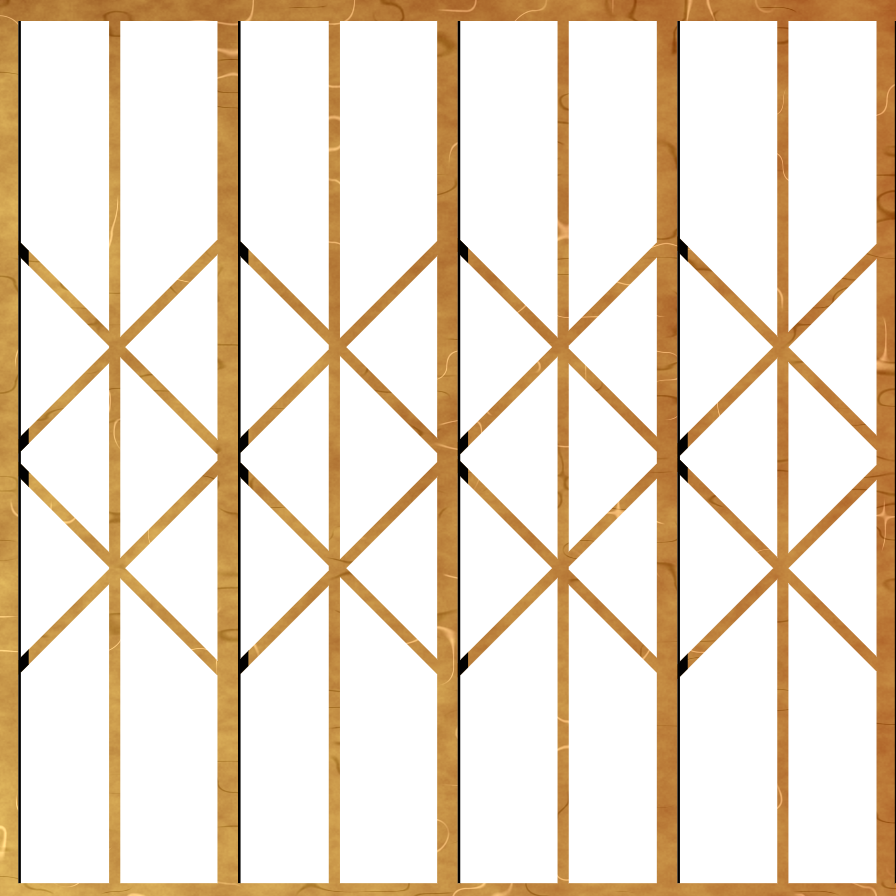
A WebGL 2 fragment shader for this pattern:

```glsl
#version 300 es
precision highp float;

uniform vec2 u_resolution;
out vec4 fragColor;

const float GRID = 768.0; // design units across the canvas
const float PITCH = 188.3; // width of one panel

float hash(vec2 p) {
    vec3 q = fract(p.xyx * vec3(0.1031, 0.1030, 0.0973));
    q += dot(q, q.yzx + 33.33);
    return fract((q.x + q.y) * q.z);
}

float noise(vec2 p) {
    vec2 cell = floor(p), f = fract(p);
    f = f * f * (3.0 - 2.0 * f);
    return mix(mix(hash(cell), hash(cell + vec2(1, 0)), f.x),
               mix(hash(cell + vec2(0, 1)), hash(cell + vec2(1, 1)), f.x), f.y);
}

float fbm(vec2 p) {
    float sum = 0.0, amp = 0.5;
    for (int i = 0; i < 5; i++) {
        sum += amp * noise(p);
        p = mat2(1.6, 1.2, -1.2, 1.6) * p + 7.3;
        amp *= 0.5;
    }
    return sum;
}

// Thin wandering line along the middle level of a noise field
float hairline(vec2 p, float width) {
    return 1.0 - smoothstep(0.0, width, abs(noise(p) - 0.5));
}

// Worn gold leaf: pale at lower left, copper at right, darker along the top
vec3 goldLeaf(vec2 p) {
    vec2 uv = p / GRID;
    float light = 0.47 - 0.38 * uv.x + 0.36 * uv.y * (1.0 - uv.x);
    light += 0.25 * exp(-dot(uv - vec2(0.0, 0.25), uv - vec2(0.0, 0.25)) * 60.0);
    light -= 0.15 * smoothstep(0.12, 0.0, uv.y);
    light += 0.75 * (fbm(p * 0.022) - 0.48);
    light += 0.5 * (fbm(p * vec2(0.09, 0.16)) - 0.48);
    light += 0.12 * (noise(p * 0.6) - 0.5);

    vec3 copper = mix(vec3(0.65, 0.42, 0.18), vec3(0.72, 0.45, 0.20), uv.x);
    vec3 color = mix(copper, vec3(0.86, 0.69, 0.35), clamp(light, -0.35, 1.15));

    // Pale scratches and dark creases
    float patches = smoothstep(0.55, 0.7, noise(p * 0.02 + 40.0));
    color += 0.2 * patches * hairline(p * 0.035 + 11.0, 0.03);
    float creases = smoothstep(0.5, 0.7, noise(p * 0.03 + 80.0));
    return color - 0.12 * creases * hairline(p * vec2(0.03, 0.07) + 5.0, 0.05);
}

void main() {
    // Design units, measured down from the top
    vec2 uv = gl_FragCoord.xy / u_resolution;
    vec2 p = vec2(uv.x, 1.0 - uv.y) * GRID;
    float pixel = GRID / min(u_resolution.x, u_resolution.y);

    // Panel index and position from its left edge; the wrap lies inside a post
    float shifted = p.x - 15.8 + 9.0;
    float panel = floor(shifted / PITCH);
    float x = shifted - panel * PITCH - 9.0;

    // Opening between posts and rails
    float rails = max(18.0 - p.y, p.y - 757.0);
    float opening = max(max(-x, x - 170.6), rails);

    // Centre bar sits further right in the last two panels
    float barX = panel < 1.5 ? 82.5 : 90.3;
    float bar = abs(x - barX) - 4.8;

    // Two stacked crosses
    float row = clamp(round((p.y - 297.5) / 189.5), 0.0, 1.0);
    vec2 q = abs(vec2(x - 85.0 - 1.2 * panel, p.y - 297.5 - 189.5 * row));
    float brace = abs(q.x - q.y) * 0.7071 - 4.6;

    // Black left edge and brace ends
    float edge = max(abs(x - 1.0) - 1.1, rails);
    edge = min(edge, max(767.0 - p.x, rails));
    float tips = max(brace, max(-x, x - 8.8));

    float white = clamp(0.5 - max(opening, -min(bar, brace)) / pixel, 0.0, 1.0);
    float black = clamp(0.5 - min(edge, tips) / pixel, 0.0, 1.0);
    vec3 color = mix(goldLeaf(p), vec3(1.0), white);
    color = mix(color, vec3(0.01, 0.008, 0.004), black);
    fragColor = vec4(clamp(color, 0.0, 1.0), 1.0);
}
```
